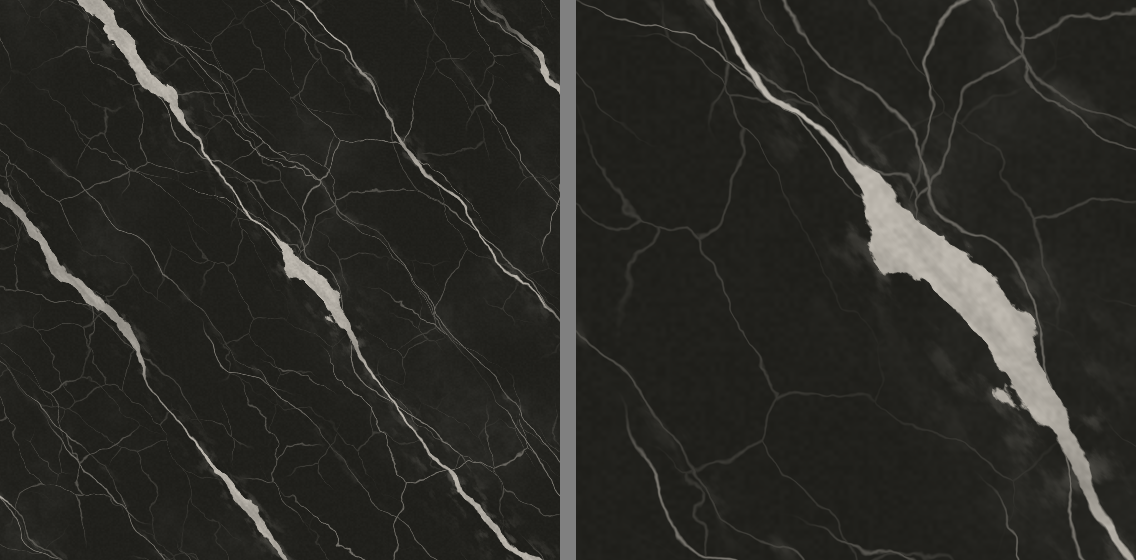
Left: the whole. Right: its middle third, enlarged.
Write a WebGL 1 fragment shader that draws this texture.

```glsl
precision highp float;
// Black marble crossed by diagonal pale veins and a web of fine cracks.
uniform vec2 u_resolution;

float hash(vec2 p) {
  return fract(sin(dot(p, vec2(127.1, 311.7))) * 43758.5453);
}

vec2 hash2(vec2 p) {
  return vec2(hash(p), hash(p + 37.4));
}

float noise(vec2 p) {
  vec2 i = floor(p), f = fract(p);
  f = f * f * (3.0 - 2.0 * f);
  return mix(mix(hash(i), hash(i + vec2(1, 0)), f.x),
             mix(hash(i + vec2(0, 1)), hash(i + 1.0), f.x), f.y);
}

float fbm(vec2 p) {
  float sum = 0.0, amp = 0.5;
  for (int i = 0; i < 5; i++) {
    sum += amp * noise(p);
    p = mat2(0.8, 0.6, -0.6, 0.8) * p * 2.05 + 11.3;
    amp *= 0.5;
  }
  return sum;
}

// Soft line of half-width w at distance d
float stroke(float d, float w) {
  float soft = max(0.0009, 0.7 / u_resolution.y);
  return 1.0 - smoothstep(max(w - soft, 0.0), w + soft, d);
}

// Distance to the nearest border between scattered cells
float cellBorder(vec2 x) {
  vec2 cell = floor(x), f = fract(x), nearest = vec2(0.0);
  float best = 8.0, border = 8.0;
  for (int j = -1; j <= 1; j++)
    for (int i = -1; i <= 1; i++) {
      vec2 g = vec2(float(i), float(j));
      vec2 r = g + hash2(cell + g) - f;
      if (dot(r, r) < best) { best = dot(r, r); nearest = r; }
    }
  for (int j = -1; j <= 1; j++)
    for (int i = -1; i <= 1; i++) {
      vec2 g = vec2(float(i), float(j));
      vec2 r = g + hash2(cell + g) - f, gap = r - nearest;
      if (dot(gap, gap) > 0.0001)
        border = min(border, dot(0.5 * (nearest + r), normalize(gap)));
    }
  return border;
}

// Thin crack network in three sizes, broken up by noise
float cracks(vec2 q) {
  float sum = 0.0;
  for (int i = 0; i < 3; i++) {
    float k = float(i), scale = 3.6 * pow(1.8, k);
    float d = cellBorder(q * vec2(0.75, 1.25) * scale + 17.0 * k + 5.0) / scale;
    float shown = smoothstep(0.36, 0.8, noise(q * (5.0 + 3.0 * k) + 9.0 * k));
    sum = max(sum, stroke(d, 0.0006) * shown * 0.55 * pow(0.6, k));
  }
  return sum;
}

// Long veins: q.x runs along them, q.y across
float veins(vec2 q, float fray) {
  float sum = 0.0, s = q.x;
  for (int i = 0; i < 10; i++) {
    float id = float(i), strong = 1.0 - mod(id, 2.0);
    float path = 0.1 + 0.154 * id + 0.05 * (hash(vec2(id, 3.7)) - 0.5)
      + 0.16 * (hash(vec2(id, 8.1)) - 0.5) * s
      + 0.1 * (fbm(vec2(s * 3.0 + 4.0, id * 7.3)) - 0.5)
      + 0.014 * (noise(vec2(s * 19.0, id * 5.0)) - 0.5);
    float d = abs(q.y - path);

    // Body swells and thins along its length
    float swell = smoothstep(0.2, 0.85, noise(vec2(s * 4.5 + id * 9.0, id)));
    float bulk = strong * mix(0.008, 0.015, step(abs(id - 4.0), 0.5));
    float w = (mix(0.0005, 0.0015, strong) + bulk * swell * swell)
      * (0.25 + 1.5 * fray);
    float light = mix(0.5, 0.95, strong)
      * mix(0.35, 1.0, smoothstep(0.15, 0.6, noise(vec2(s * 8.0, id * 3.1))));
    sum = max(sum, stroke(d, w) * light);

    // Braided side strand and dusty feathering
    float side = path + 0.075 * (noise(vec2(s * 5.5, id + 30.0)) - 0.45);
    float lit = smoothstep(0.3, 0.75, noise(vec2(s * 6.0, id + 50.0)));
    sum = max(sum, stroke(abs(q.y - side), 0.0007) * 0.55 * lit);
    float dust = smoothstep(0.48, 0.75, fray) * exp(-d / (0.006 + bulk));
    sum = max(sum, dust * (0.15 + 0.4 * strong * swell));
  }
  return sum;
}

void main() {
  vec2 p = gl_FragCoord.xy / u_resolution.y;
  vec2 q = vec2(dot(p, vec2(0.66, -0.75)), dot(p, vec2(0.75, 0.66)));
  vec2 warp = vec2(fbm(p * 7.0), fbm(p * 7.0 + 40.0)) - 0.5;
  vec2 crinkle = vec2(fbm(p * 28.0 + 8.0), fbm(p * 28.0 + 70.0)) - 0.5;
  float fray = fbm(q * vec2(45.0, 90.0));

  float vein = veins(q + 0.03 * warp + 0.014 * crinkle, fray);
  vein *= 0.8 + 0.4 * fbm(q * vec2(30.0, 110.0) + 20.0);
  float web = cracks(q + 0.09 * warp + 0.018 * crinkle);

  // Dark stone with faint clouds and fine grain
  float cloud = smoothstep(0.5, 0.8, fbm(p * 5.0 + 60.0)) * fbm(p * 60.0);
  float grain = noise(p * 340.0) - 0.5;
  vec3 stone = vec3(0.125, 0.124, 0.108) + 0.06 * cloud + 0.02 * grain;
  vec3 calcite = vec3(0.73, 0.71, 0.675) + 0.06 * grain;
  gl_FragColor = vec4(mix(stone, calcite, clamp(max(vein, web), 0.0, 1.0)), 1.0);
}
```
